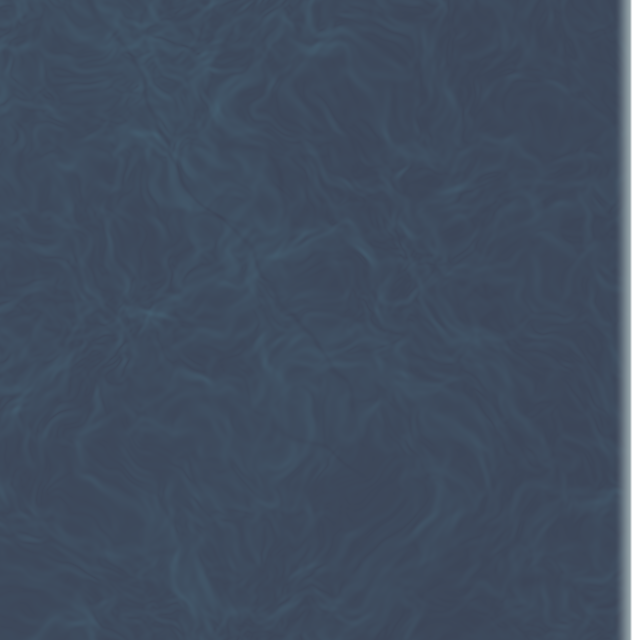
Give the GLSL for this texture, as a Shadertoy shader.

```glsl
// Dusky blue veined surface: the slope of a domain-warped fractal height field
// is shown as soft pale filaments, with thin dark creases winding through it.
// A pale ramp and a white margin close the right-hand side.

const vec3 DARK_SLATE = vec3(0.236, 0.277, 0.350);
const vec3 PALE_SLATE = vec3(0.268, 0.367, 0.438);
const vec3 EDGE_MIST  = vec3(0.58, 0.64, 0.66);
const vec3 MARGIN     = vec3(1.0);

const float BASE_SCALE   = 3.2;     // largest features per canvas
const int   OCTAVES      = 5;
const float WARP         = 0.22;    // bending of the filaments
const float SLOPE_STEP   = 0.0035;  // sampling distance, softens the filaments
const float GAIN_LEFT    = 0.088;   // filament strength, upper left
const float GAIN_RIGHT   = 0.052;   // filament strength, lower right
const float CREASE_WIDTH = 0.0045;
const float CREASE_DEPTH = 0.22;
const float BAND_WIDTH   = 0.055;
const float BAND_GLOW    = 0.17;
const float RAMP_START   = 0.960;
const float MARGIN_START = 0.986;

// Integer hash giving a gradient vector in -1..1
vec2 hashGradient(ivec2 cell) {
    uvec2 q = uvec2(cell + 4096) * uvec2(1597u, 3812u);
    uint n = (q.x ^ (q.y * 2719u)) * 74773u;
    n = (n ^ (n >> 15)) * 48271u;
    n ^= n >> 13;
    uint m = n * 69069u + 12345u;
    m ^= m >> 16;
    return vec2(n & 65535u, m & 65535u) / 32767.5 - 1.0;
}

float gradientNoise(vec2 p) {
    ivec2 i = ivec2(floor(p));
    vec2 f = fract(p);
    vec2 u = f * f * f * (f * (f * 6.0 - 15.0) + 10.0);
    float a = dot(hashGradient(i), f);
    float b = dot(hashGradient(i + ivec2(1, 0)), f - vec2(1, 0));
    float c = dot(hashGradient(i + ivec2(0, 1)), f - vec2(0, 1));
    float d = dot(hashGradient(i + ivec2(1, 1)), f - vec2(1, 1));
    return mix(mix(a, b, u.x), mix(c, d, u.x), u.y);
}

float fbm(vec2 p, int octaves) {
    const mat2 TURN = mat2(0.8, 0.6, -0.6, 0.8);
    float sum = 0.0, amplitude = 0.5;
    for (int i = 0; i < octaves; i++) {
        sum += amplitude * gradientNoise(p);
        p = TURN * p * 2.03 + 7.3;
        amplitude *= 0.5;
    }
    return sum;
}

vec2 bend(vec2 p) {
    return vec2(fbm(p * BASE_SCALE + 11.7, 4), fbm(p * BASE_SCALE + 37.2, 4));
}

float height(vec2 p) {
    return fbm((p + WARP * bend(p)) * BASE_SCALE, OCTAVES);
}

float slope(vec2 p) {
    vec2 e = vec2(SLOPE_STEP, 0.0);
    vec2 rise = vec2(height(p + e.xy) - height(p - e.xy),
                     height(p + e.yx) - height(p - e.yx));
    return length(rise) / (2.0 * SLOPE_STEP);
}

float bell(float d, float width) {
    return exp(-d * d / (width * width));
}

void mainImage(out vec4 fragColor, in vec2 fragCoord) {
    vec2 uv = fragCoord / iResolution.xy;
    vec2 p = vec2(uv.x * iResolution.x / iResolution.y, uv.y);

    // Filaments, fading from upper left to lower right
    float fade = smoothstep(-0.1, 1.1, 0.5 + 0.65 * (uv.x - 0.5) - 0.4 * (uv.y - 0.5));
    float tone = slope(p) * mix(GAIN_LEFT, GAIN_RIGHT, fade);
    tone += 0.12 * (0.5 - fade) + 0.16 * fbm(p * 2.0 + 3.1, 2);

    // Main diagonal crease between two pale banks
    vec2 q = p + 0.16 * bend(p + 0.4);
    float across = (q.x - 0.13 - 0.64 * (1.0 - q.y)) * 0.84;
    float reach = smoothstep(0.25, 0.5, uv.y);
    tone += reach * BAND_GLOW * bell(across, BAND_WIDTH);
    tone -= reach * CREASE_DEPTH * bell(across, CREASE_WIDTH);

    // Faint secondary creases along one contour of a broad field
    float contour = fbm(q * 2.6 + 19.4, 2) - 0.08;
    float presence = smoothstep(-0.05, 0.2, gradientNoise(p * 3.0 + 5.6));
    tone += presence * 0.09 * bell(contour, 0.09);
    tone -= presence * 0.16 * bell(contour, 0.011);

    vec3 color = mix(DARK_SLATE, PALE_SLATE, clamp(tone, -0.08, 1.0));

    // Pale ramp and white margin on the right
    float ramp = smoothstep(RAMP_START, MARGIN_START + 0.002, uv.x);
    color = mix(color, EDGE_MIST, ramp);
    color = mix(color, MARGIN, smoothstep(-0.0025, 0.0025, uv.x - MARGIN_START));
    fragColor = vec4(color, 1.0);
}
```
